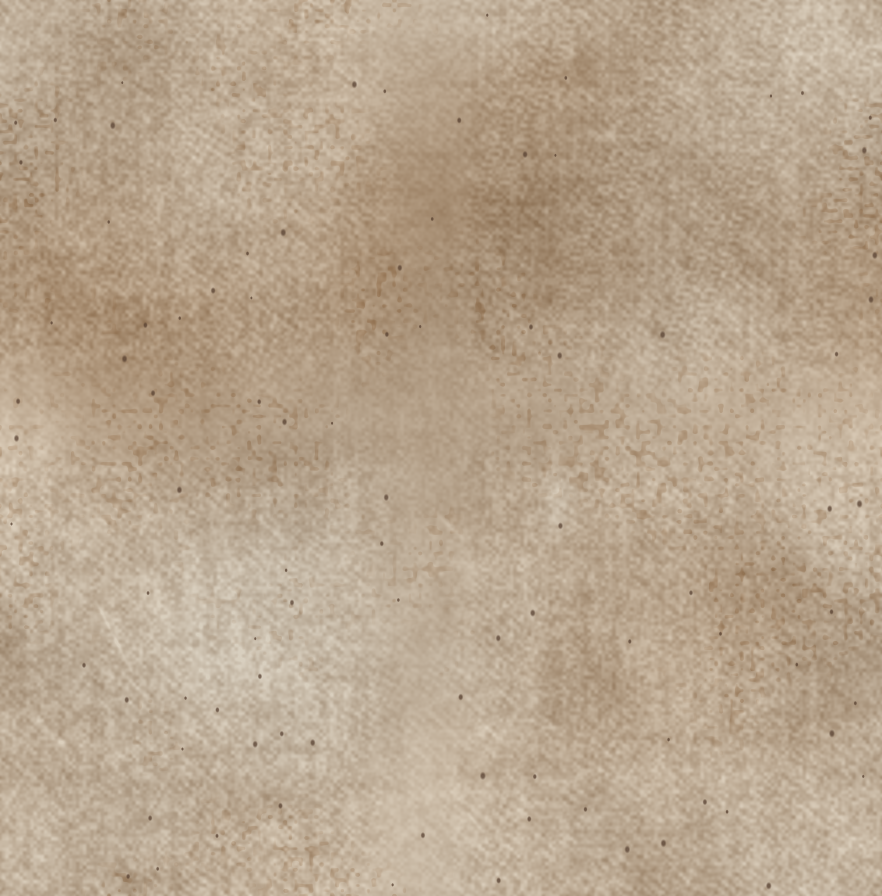
This texture is drawn by a Shadertoy shader. Its source:

```glsl
// Aged, stained cloth: soft pale and brown blotches under a faint twill weave,
// with fine grain, dark specks, rusty freckles and a few pale scuffs.
// All noise lattices and repeats wrap at the canvas edge, so the result tiles.

const vec3 BROWN = vec3(0.64, 0.55, 0.45);
const vec3 CREAM = vec3(0.81, 0.75, 0.67);
const vec3 SPECK = vec3(0.34, 0.25, 0.19);
const vec3 WARMTH = vec3(0.025, 0.0, -0.020);
const float MEAN_TONE = 0.56;    // 0 is BROWN, 1 is CREAM
const float CLOUD = 1.25;
const float GRAIN = 0.55;
const float WEAVE = 0.085;
const float FIBRE = 0.20;
const float SPECK_CELLS = 26.0;
const float SPECK_SHARE = 0.13;
const int SCUFFS = 11;
const float TAU = 6.28319;

// Blotches: centre x, centre y, radius, tone shift
const int BLOTCHES = 11;
const vec4 BLOTCH[BLOTCHES] = vec4[BLOTCHES](
    vec4(0.27, 0.27, 0.20, 0.42), vec4(0.28, 0.82, 0.10, 0.30),
    vec4(0.52, 0.25, 0.07, 0.25), vec4(0.92, 0.87, 0.13, 0.20),
    vec4(0.62, 0.45, 0.03, 0.45), vec4(0.62, 0.90, 0.10, -0.48),
    vec4(0.12, 0.65, 0.15, -0.35), vec4(0.45, 0.71, 0.12, -0.28),
    vec4(0.66, 0.24, 0.11, -0.36), vec4(0.85, 0.34, 0.10, -0.18),
    vec4(0.64, 0.70, 0.12, -0.25));

float hash(vec2 p) {
    return fract(sin(dot(p, vec2(127.1, 311.7))) * 43758.5453);
}

// Shortest offset on the wrapped canvas
vec2 wrapOffset(vec2 d) {
    return fract(d + 0.5) - 0.5;
}

// Value noise with a whole number of cells per canvas
float noise(vec2 p, vec2 cells, float seed) {
    vec2 q = p * cells;
    vec2 i = floor(q);
    vec2 f = q - i;
    f = f * f * (3.0 - 2.0 * f);
    vec2 a = mod(i, cells) + seed;
    vec2 b = mod(i + 1.0, cells) + seed;
    return mix(mix(hash(a), hash(vec2(b.x, a.y)), f.x),
               mix(hash(vec2(a.x, b.y)), hash(b), f.x), f.y);
}

float fbm(vec2 p, float cells, float seed) {
    float sum = 0.0, amp = 0.5;
    for (int i = 0; i < 5; i++) {
        sum += amp * noise(p, vec2(cells), seed + float(i) * 7.3);
        cells *= 2.0;
        amp *= 0.54;
    }
    return sum;
}

float blotches(vec2 p) {
    float sum = 0.0;
    for (int i = 0; i < BLOTCHES; i++) {
        vec2 d = wrapOffset(p - BLOTCH[i].xy) / BLOTCH[i].z;
        sum += BLOTCH[i].w * exp(-dot(d, d));
    }
    return sum;
}

// Two crossing diagonal ribs, bent a little by noise
float twill(vec2 p) {
    float bend = 5.0 * noise(p, vec2(22.0), 31.0);
    float rib = sin(TAU * dot(p, vec2(62.0, 78.0)) + bend);
    float cross = sin(TAU * dot(p, vec2(84.0, -41.0)) - bend);
    return (rib + 0.6 * cross) * (0.35 + noise(p, vec2(13.0), 37.0));
}

float specks(vec2 p) {
    vec2 q = p * SPECK_CELLS;
    vec2 id = mod(floor(q), SPECK_CELLS);
    vec2 centre = 0.2 + 0.6 * vec2(hash(id + 3.7), hash(id + 9.1));
    float radius = mix(0.03, 0.075, hash(id + 15.3));
    float d = length((fract(q) - centre) * vec2(1.0, 0.75));
    float present = step(hash(id + 21.9), SPECK_SHARE);
    return present * (1.0 - smoothstep(radius * 0.4, radius * 1.4, d));
}

// Short tapered strokes falling to the right
float scuffs(vec2 p) {
    float sum = 0.0;
    for (int i = 0; i < SCUFFS; i++) {
        vec2 id = vec2(float(i), 5.0);
        vec2 centre = vec2(0.5 + 0.65 * hash(id), hash(id + 2.3));
        float angle = -mix(0.55, 1.1, hash(id + 4.9));
        vec2 along = vec2(cos(angle), sin(angle));
        vec2 d = wrapOffset(p - centre);
        float reach = mix(0.025, 0.085, hash(id + 6.1));
        float width = mix(0.002, 0.006, hash(id + 8.7));
        float side = dot(d, vec2(-along.y, along.x)) / width;
        sum += exp(-side * side) * (1.0 - smoothstep(0.0, reach, abs(dot(d, along))));
    }
    return sum * smoothstep(0.2, 0.7, noise(p, vec2(60.0), 43.0));
}

void mainImage(out vec4 fragColor, in vec2 fragCoord) {
    vec2 p = fragCoord / iResolution.xy;

    // Large stains with ragged outlines
    vec2 warp = vec2(fbm(p, 5.0, 51.0), fbm(p, 5.0, 67.0)) - 0.5;
    float stain = blotches(p + 0.12 * warp);
    float cloud = fbm(p + 0.05 * warp, 4.0, 11.0) - 0.5;
    float tone = MEAN_TONE + stain + CLOUD * cloud;

    // Cloth surface, rubbed smoother along a vertical and a level fold
    vec2 fold = abs(p - vec2(0.48, 0.54) + 0.05 * warp);
    float rough = mix(0.5, 1.0, smoothstep(0.01, 0.09, min(fold.x, fold.y)));
    float grain = noise(p, vec2(250.0), 71.0) + 0.7 * noise(p, vec2(128.0), 79.0) - 0.85;
    float fibre = noise(p, vec2(90.0, 14.0), 83.0) + noise(p, vec2(12.0, 80.0), 89.0) - 1.0;
    tone += rough * (GRAIN * grain + WEAVE * twill(p) + FIBRE * fibre);

    // Rusty freckles gathered in patches, and pale scuffs
    float patches = smoothstep(0.52, 0.72, fbm(p, 6.0, 97.0));
    float freckle = patches * smoothstep(0.6, 0.85, noise(p, vec2(170.0), 101.0));
    tone += 0.4 * scuffs(p) - 0.4 * freckle;

    vec3 colour = mix(BROWN, CREAM, clamp(tone, -0.5, 1.3));
    colour += WARMTH * (fbm(p, 3.0, 107.0) - 0.5 - 0.7 * stain + 0.5 * freckle);
    colour = mix(colour, SPECK, 0.75 * specks(p));
    fragColor = vec4(colour, 1.0);
}
```
